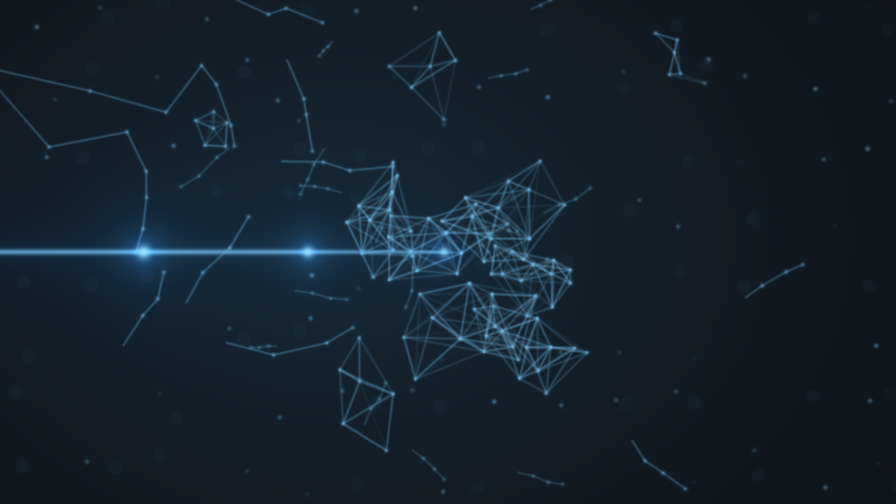
This background is drawn by a WebGL 2 fragment shader. Its source:

```glsl
#version 300 es
precision highp float;
// A glowing beam feeds a tangled web of thin links on a dark blue field.
// Webs are hashed nodes joined when close; strands are jittered polylines.
// Coordinates are in canvas heights, with the beam at mid height.

#define BEAM_Y 0.5
#define BEAM_END 0.885
#define BEAM_WIDTH 0.0055
#define LINK_WIDTH 0.0025
#define NODE_RADIUS 0.0045
#define LINK_REACH 1.15
#define LINK_GAIN 0.52
#define DENSE_WEBS 6
#define MAX_NODES 12
#define STRAND_PARTS 3
#define LOOSE_STRANDS 16
#define DUST_CELL 0.13

uniform vec2 u_resolution;
out vec4 outColor;

const vec3 FIELD_DARK = vec3(0.050, 0.078, 0.108);
const vec3 FIELD_BLUE = vec3(0.082, 0.142, 0.188);
const vec3 LINK_COLOR = vec3(0.35, 0.57, 0.69);
const vec3 HALO_COLOR = vec3(0.06, 0.34, 0.62);
const vec3 BEAM_COLOR = vec3(0.40, 0.66, 0.81);
const vec3 PULSE_COLOR = vec3(0.62, 0.89, 1.0);

// Web layout: center, half length, tilt; the dense ones come first
const vec4 WEBS[10] = vec4[10](
  vec4(0.87, 0.52, 0.15, 0.3), vec4(1.01, 0.57, 0.16, 0.55),
  vec4(1.06, 0.45, 0.12, -0.9), vec4(0.92, 0.345, 0.18, 0.4),
  vec4(1.05, 0.32, 0.14, -0.5), vec4(0.76, 0.55, 0.13, 1.4),
  vec4(0.72, 0.19, 0.15, 1.4), vec4(0.415, 0.735, 0.07, 0.3),
  vec4(0.86, 0.85, 0.13, -0.6), vec4(1.35, 0.88, 0.08, -0.8));

// Strand layout: start, end
const vec4 STRANDS[12] = vec4[12](
  vec4(0.0, 0.82, 0.29, 0.66), vec4(0.0, 0.86, 0.40, 0.87),
  vec4(0.40, 0.87, 0.465, 0.71), vec4(0.29, 0.66, 0.27, 0.5),
  vec4(0.47, 1.0, 0.64, 0.955), vec4(0.57, 0.88, 0.62, 0.70),
  vec4(0.56, 0.68, 0.78, 0.67), vec4(0.245, 0.315, 0.325, 0.46),
  vec4(0.45, 0.32, 0.70, 0.35), vec4(0.37, 0.40, 0.493, 0.57),
  vec4(1.48, 0.41, 1.593, 0.475), vec4(1.255, 0.125, 1.36, 0.03));

vec2 hash2(int a, int b) {
  uvec2 v = uvec2(a, b) * 1664525u + 1013904u;
  for (int i = 0; i < 2; i++) {
    v.x += v.y * 1664525u;
    v.y += v.x * 1664525u;
    v ^= v >> 16u;
  }
  return vec2(v & 65535u) / 65535.0;
}

float segmentDistance(vec2 p, vec2 a, vec2 b) {
  vec2 d = b - a;
  return length(p - a - d * clamp(dot(p - a, d) / dot(d, d), 0.0, 1.0));
}

// Soft line or dot profile, never thinner than the pixel grid can carry
float softProfile(float d, float width) {
  float w = max(width, 0.6 / u_resolution.y);
  return exp(-d * d / (w * w));
}

// Nodes spiral outward through a tilted ellipse, each shaken by the hash
float webLight(vec2 p, int web) {
  vec4 w = WEBS[web];
  if (length(p - w.xy) > w.z * 1.15 + 0.02) return 0.0;
  int count = web < DENSE_WEBS ? MAX_NODES : 6;
  mat2 tilt = mat2(cos(w.w), sin(w.w), -sin(w.w), cos(w.w));
  vec2 nodes[MAX_NODES];
  float light = 0.0;
  for (int i = 0; i < count; i++) {
    vec2 h = hash2(web + 11, i + 5);
    float angle = float(i) * 2.4 + float(web) + 1.2 * h.x;
    float radius = sqrt((float(i) + h.y) / float(count));
    nodes[i] = w.xy + tilt * (vec2(cos(angle), 0.62 * sin(angle)) * radius * w.z);
    light += 0.4 * softProfile(length(p - nodes[i]), NODE_RADIUS);
    for (int j = 0; j < i; j++) {
      float fade = 1.0 - smoothstep(0.5, 1.0, length(nodes[i] - nodes[j]) / (w.z * LINK_REACH));
      float gain = mix(0.2, 1.0, hash2(i * 16 + j, web + 71).x);
      light += LINK_GAIN * fade * gain * softProfile(segmentDistance(p, nodes[i], nodes[j]), LINK_WIDTH);
    }
  }
  return light;
}

float strandLight(vec2 p, vec4 s, int id) {
  float len = length(s.zw - s.xy), light = 0.0;
  if (segmentDistance(p, s.xy, s.zw) > len * 0.6 + 0.02) return 0.0;
  vec2 last = s.xy;
  for (int i = 1; i <= STRAND_PARTS; i++) {
    float t = float(i) / float(STRAND_PARTS);
    vec2 jitter = hash2(id + 131, i + 53) - 0.5;
    vec2 next = mix(s.xy, s.zw, t) + jitter * len * len * 1.3 * sin(3.14159 * t);
    light += 0.7 * LINK_GAIN * softProfile(segmentDistance(p, last, next), LINK_WIDTH);
    light += 0.4 * softProfile(length(p - next), NODE_RADIUS);
    last = next;
  }
  return light;
}

// One speck and one faint blurred disc per cell
float dustLight(vec2 p) {
  ivec2 cell = ivec2(p / DUST_CELL);
  vec2 local = fract(p / DUST_CELL);
  vec2 h = hash2(cell.x + 3, cell.y + 7), k = hash2(cell.x + 41, cell.y + 29);
  float speck = softProfile(length(local - 0.15 - 0.7 * h) * DUST_CELL, 0.0042);
  float disc = 1.0 - smoothstep(0.009, 0.018, length(local - 0.2 - 0.6 * k) * DUST_CELL);
  return speck * 0.7 * step(0.5, k.x) * k.y + disc * 0.035 * step(0.6, h.y);
}

void main() {
  vec2 p = gl_FragCoord.xy / u_resolution.y;

  // Field, brightest around the web and falling off to the right
  vec2 q = (p - vec2(0.70, 0.53)) / vec2(0.80, 0.60);
  vec3 color = mix(FIELD_DARK, FIELD_BLUE, exp(-dot(q, q)));

  // Links and dust
  float light = dustLight(p);
  for (int i = 0; i < WEBS.length(); i++) light += webLight(p, i);
  for (int i = 0; i < STRANDS.length(); i++) light += strandLight(p, STRANDS[i], i);
  for (int i = 0; i < LOOSE_STRANDS; i++) {
    vec2 start = vec2(0.45, 0.0) + vec2(0.7, 1.0) * hash2(i + 211, 17);
    vec2 reach = 0.22 * (hash2(i + 307, 23) - 0.5);
    light += 0.6 * strandLight(p, vec4(start, start + reach), i + 40);
  }
  color += LINK_COLOR * (1.0 - exp(-light));

  // Beam with a wide haze, thinner and dimmer toward its end
  float dy = abs(p.y - BEAM_Y);
  float along = 1.0 - smoothstep(BEAM_END - 0.03, BEAM_END + 0.03, p.x);
  float taper = mix(1.0, 0.72, smoothstep(0.5, 0.85, p.x));
  color += HALO_COLOR * taper * along * (0.07 * exp(-dy * 14.0) + 0.10 * exp(-dy * 75.0));
  color = mix(color, BEAM_COLOR, 0.85 * taper * along * softProfile(dy, BEAM_WIDTH * taper));

  // Three pulses riding on the beam, each smaller than the last
  for (int i = 0; i < 3; i++) {
    float x = 0.285 + 0.326 * float(i) - 0.028 * float(i * (i - 1));
    float size = 1.0 - 0.13 * float(i);
    float r = length(p - vec2(x, BEAM_Y)) / size;
    color += HALO_COLOR * size * (0.65 * exp(-r * 36.0) + 0.08 * exp(-r * 11.0));
    color = mix(color, PULSE_COLOR, 0.9 * size * softProfile(r, 0.0125));
  }
  outColor = vec4(min(color, 1.0), 1.0);
}
```
